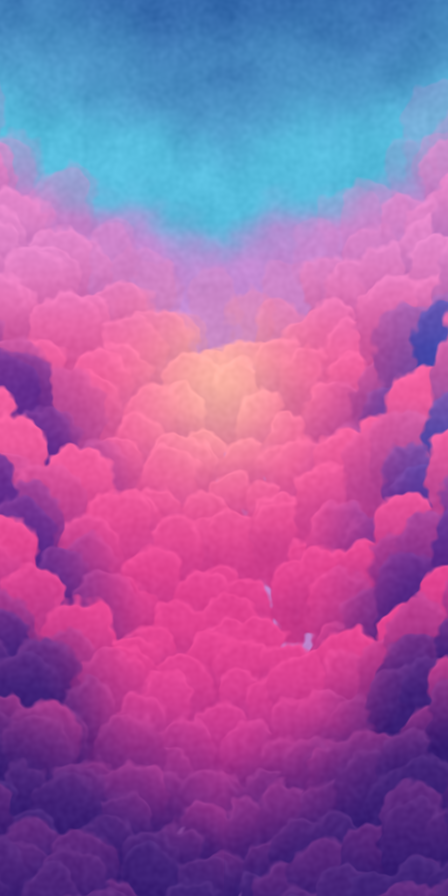
Reproduce this background procedurally as a Shadertoy shader.

```glsl
// A valley of glowing pink cumulus banks opening onto a teal sky.
// Rows of soft round puffs follow nested V-shaped crests, drawn from far to near;
// each bank starts bright and sinks into violet shadow toward the sides.

vec2 hash2(vec2 p) {
    vec3 q = fract(vec3(p.xyx) * vec3(0.1031, 0.1030, 0.0973));
    q += dot(q, q.yzx + 33.33);
    return fract((q.xx + q.yz) * q.zy);
}

float gradientNoise(vec2 p) {
    vec2 cell = floor(p), f = fract(p);
    vec2 u = f * f * f * (f * (f * 6.0 - 15.0) + 10.0);
    vec2 e = vec2(0.0, 1.0);
    float a = dot(hash2(cell) * 2.0 - 1.0, f);
    float b = dot(hash2(cell + e.yx) * 2.0 - 1.0, f - e.yx);
    float c = dot(hash2(cell + e.xy) * 2.0 - 1.0, f - e.xy);
    float d = dot(hash2(cell + e.yy) * 2.0 - 1.0, f - e.yy);
    return mix(mix(a, b, u.x), mix(c, d, u.x), u.y);
}

float fbm(vec2 p) {
    float sum = 0.0, amp = 0.5;
    for (int i = 0; i < 4; i++) {
        sum += amp * gradientNoise(p);
        p = mat2(1.6, 1.2, -1.2, 1.6) * p + 5.3;
        amp *= 0.5;
    }
    return sum;
}

vec3 skyColor(vec2 p) {
    float side = abs(p.x - 0.5);
    float h = p.y - 0.32 * side + 0.22 * fbm(p * vec2(4.0, 5.0));
    vec3 col = mix(vec3(0.34, 0.74, 0.87), vec3(0.30, 0.58, 0.78), smoothstep(1.56, 1.77, h));
    col = mix(col, vec3(0.21, 0.42, 0.68), smoothstep(1.72, 1.98, h));
    col = mix(vec3(0.77, 0.53, 0.82), col, smoothstep(1.37, 1.53, h));
    return col + 0.10 * fbm(p * 9.0 + 3.0);
}

// Sunlit cloud colour by height, with a peach glow at the valley mouth
vec3 litColor(vec2 p) {
    vec3 col = mix(vec3(0.74, 0.21, 0.57), vec3(0.87, 0.25, 0.56), smoothstep(0.20, 0.60, p.y));
    col = mix(col, vec3(0.92, 0.35, 0.61), smoothstep(0.65, 1.10, p.y));
    col = mix(col, vec3(0.86, 0.50, 0.77), smoothstep(1.15, 1.48, p.y));
    vec2 g = (p - vec2(0.49, 1.15)) / vec2(0.17, 0.20);
    return mix(col, vec3(0.97, 0.71, 0.63), 0.9 * exp(-dot(g, g)));
}

// Shadow colour: indigo below, bluer on the upper right
vec3 shadowColor(vec2 p) {
    vec3 col = mix(vec3(0.23, 0.12, 0.46), vec3(0.40, 0.17, 0.56), smoothstep(0.3, 0.9, p.y));
    float blue = smoothstep(0.72, 1.0, p.x) * smoothstep(0.75, 1.1, p.y);
    return mix(col, vec3(0.27, 0.29, 0.68), blue);
}

// Height of a V-shaped crest above its lowest point
float valley(float x, float slope) {
    float d = x - 0.5;
    return slope * (sqrt(d * d + 0.01) - 0.1);
}

void mainImage(out vec4 fragColor, in vec2 fragCoord) {
    vec2 p = fragCoord / iResolution.xy * vec2(1.0, 2.0);
    float soft = 1.5 / iResolution.x + 0.003;
    float side = abs(p.x - 0.5);
    bool right = p.x > 0.5;

    vec3 col = skyColor(p);
    vec3 lit = litColor(p), shadow = shadowColor(p);
    float bump = 0.022 * gradientNoise(p * 21.0) + 0.012 * gradientNoise(p * 47.0);
    vec2 warped = p + 0.025 * vec2(gradientNoise(p * 9.0), gradientNoise(p * 9.0 + 17.0));

    // Gloom that gathers at the bottom and in the lower corners
    float gloom = 1.0 - smoothstep(-0.04, 0.40, p.y - 0.65 * side + 0.1 * fbm(p * 5.0));

    for (int i = 0; i < 30; i++) {
        float row = float(i);
        float level = 1.38 - 0.06 * row;
        float slope = mix(0.65, 0.95, clamp(level, 0.0, 1.0));
        float haze = mix(0.22, 1.0, 1.0 - smoothstep(1.16, 1.36, level));

        // Sawtooth shade: each bank restarts bright at its crest
        float edgeHeight = level + 0.41 * slope;
        float bank = right ? (1.22 - edgeHeight) / 0.23 : (1.10 - edgeHeight) / 0.29;
        float phase = bank < -1.0 ? 0.0 : fract(bank);
        float dark = smoothstep(0.05, 0.85, phase) * smoothstep(0.13, 0.44, side);

        // Row of puffs with scattered centres and sizes
        float width = 0.105;
        float shift = 0.37 * row;
        float cell = floor(warped.x / width + shift);
        for (int j = -1; j <= 1; j++) {
            float id = cell + float(j);
            vec2 rnd = hash2(vec2(id + 40.0, row * 7.0 + 3.0));
            float x = (id - shift + 0.5 + 0.5 * (rnd.x - 0.5)) * width;
            float radius = mix(0.048, 0.078, rnd.y) * mix(0.85, 1.2, min(2.0 * abs(x - 0.5), 1.0));
            float y = level + valley(x, slope) - 0.05 + 0.05 * (rnd.x + rnd.y - 1.0);
            vec2 q = warped - vec2(x, y);
            float top = q.y / radius;
            q.y *= q.y < 0.0 ? 0.4 : 1.0;
            float dist = length(q) + bump;
            float mask = haze * (1.0 - smoothstep(-soft, soft, dist - radius));

            // Bright cap and rim, shaded underside
            float cap = smoothstep(-1.2, 1.0, top);
            float rim = smoothstep(0.72, 1.0, dist / radius) * smoothstep(0.0, 0.7, top);
            float shade = clamp(dark + (0.12 + 0.3 * side) * (0.65 - cap), 0.0, 1.0);
            shade = max(shade, gloom * mix(1.0, 0.72, cap * (1.0 - phase)));
            vec3 puff = mix(lit, shadow, shade);
            puff += (0.045 * (cap - 0.5) + 0.05 * rim) * vec3(1.0, 0.75, 0.7);
            col = mix(col, puff, mask);
        }
    }

    // Painted grain
    col += 0.035 * gradientNoise(p * 65.0) + 0.03 * fbm(p * 16.0);
    fragColor = vec4(clamp(col, 0.0, 1.0), 1.0);
}
```
